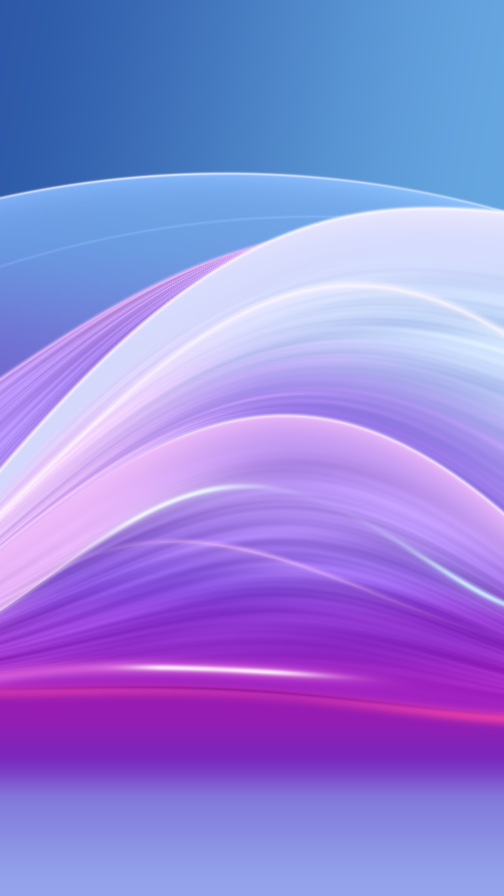
This background is drawn by a WebGL 1 fragment shader. Its source:

```glsl
precision highp float;
// Translucent silk waves: a blue sky, a glassy dome, and nested ribbons above a violet floor.
// Each ribbon is bounded by a smooth curve through five heights; shading follows the
// distance below that curve, with stretched gradient noise running along the folds.
#define FIBER_FREQ 13.0
#define FIBER_GAIN 0.23
#define RIM_WIDTH 0.0022
#define RIM_GAIN 0.75
#define HAZE_GAIN 0.55
#define FLOOR_FADE 0.122

uniform vec2 u_resolution;

const vec3 WHITE = vec3(1.0, 0.97, 1.0);
const vec3 PINK = vec3(0.94, 0.74, 0.98);
const vec3 ICE = vec3(0.77, 0.89, 0.99);
const vec3 LILAC = vec3(0.67, 0.53, 0.93);
const vec3 VIOLET = vec3(0.47, 0.27, 0.84);
const vec3 MAGENTA = vec3(0.63, 0.14, 0.76);

vec2 hashGradient(vec2 cell) {
  float h = fract(sin(dot(cell, vec2(127.1, 311.7))) * 4375.85);
  return vec2(cos(6.2832 * h), sin(6.2832 * h));
}

float gradientNoise(vec2 p) {
  vec2 i = floor(p), f = fract(p);
  vec2 u = f * f * f * (f * (f * 6.0 - 15.0) + 10.0);
  float a = dot(hashGradient(i), f);
  float b = dot(hashGradient(i + vec2(1, 0)), f - vec2(1, 0));
  float c = dot(hashGradient(i + vec2(0, 1)), f - vec2(0, 1));
  float d = dot(hashGradient(i + 1.0), f - 1.0);
  return mix(mix(a, b, u.x), mix(c, d, u.x), u.y);
}

// Fine strands: x runs along the fold, t across it.
float fibers(float x, float t) {
  float sum = 0.0, gain = 1.0, freq = FIBER_FREQ;
  for (int i = 0; i < 3; i++) {
    sum += gain * gradientNoise(vec2(x * 1.7 + float(i) * 5.3, t * freq + x * 2.0));
    gain *= 0.6;
    freq *= 2.1;
  }
  return sum;
}

// Polynomial through heights at x = 0, 1/4, 1/2, 3/4 (k) and 1 (last).
float curve(float x, vec4 k, float last) {
  float s = x * 4.0;
  vec4 d1 = vec4(k.yzw, last) - k;
  vec3 d2 = d1.yzw - d1.xyz;
  vec2 d3 = d2.yz - d2.xy;
  float cubic = d3.x + (s - 3.0) / 4.0 * (d3.y - d3.x);
  return k.x + s * (d1.x + (s - 1.0) / 2.0 * (d2.x + (s - 2.0) / 3.0 * cubic));
}

// Approximate distance below the curve, in canvas heights.
float below(vec2 p, vec4 k, float last) {
  float y = curve(p.x, k, last);
  float slope = (curve(p.x + 0.01, k, last) - y) / 0.01 * u_resolution.y / u_resolution.x;
  return (y - p.y) * inversesqrt(1.0 + slope * slope);
}

float cover(float d) { return smoothstep(-0.7, 0.7, d * u_resolution.y); }
float bell(float d, float width) { return exp(-d * d / (width * width)); }
float inner(float d, float width) { return exp(-max(d, 0.0) / width); }

void main() {
  vec2 p = gl_FragCoord.xy / u_resolution;
  float x = p.x, y = p.y;
  float dome = below(p, vec4(0.779, 0.801, 0.806, 0.794), 0.764);
  float back = below(p, vec4(0.577, 0.665, 0.724, 0.746), 0.740);
  float veil = below(p, vec4(0.475, 0.622, 0.721, 0.764), 0.763);
  float fold = below(p, vec4(0.427, 0.560, 0.656, 0.681), 0.629);
  float front = below(p, vec4(0.385, 0.483, 0.534, 0.516), 0.427);
  float crease = below(p, vec4(0.318, 0.415, 0.457, 0.409), 0.326);
  float lower = below(p, vec4(0.320, 0.391, 0.385, 0.337), 0.288);
  float gleam = below(p, vec4(0.245, 0.255, 0.251, 0.241), 0.225);
  float ground = below(p, vec4(0.227, 0.229, 0.225, 0.212), 0.198);

  // Sky
  vec3 color = mix(vec3(0.17, 0.34, 0.65), vec3(0.40, 0.65, 0.88), smoothstep(-0.1, 1.1, x + 0.35 * (1.0 - y)));

  // Glass dome
  vec3 glass = mix(vec3(0.45, 0.42, 0.82), vec3(0.41, 0.60, 0.88), smoothstep(0.57, 0.75, y));
  glass = mix(glass, vec3(0.48, 0.71, 0.92), 0.6 * x) + 0.10 * inner(dome, 0.02);
  glass += 0.05 * bell(dome - 0.075 + 0.05 * x, 0.0015);
  color = mix(color, glass, cover(dome));
  color = mix(color, WHITE, RIM_GAIN * bell(dome, 0.0015) * (0.55 + 0.45 * bell(x - 0.3, 0.4)));

  // Pink ribbon behind the veil
  float span = back / max(back - veil, 0.001);
  vec3 ribbon = mix(vec3(0.54, 0.41, 0.87), PINK, 0.75 * inner(back, 0.027));
  ribbon = mix(ribbon, LILAC + 0.06, 0.7 * (1.0 - smoothstep(0.0, 0.25, x)));
  ribbon += FIBER_GAIN * 0.6 * fibers(x, span * 0.7);
  color = mix(color, ribbon, cover(back));
  color = mix(color, PINK, 0.6 * bell(back, RIM_WIDTH));

  // Pale veil, strands interpolate from its rim to the front ribbon
  span = clamp(veil / max(veil - front, 0.001), 0.0, 1.0);
  float strands = fibers(x, span);
  vec3 silk = mix(vec3(0.83, 0.85, 0.99), vec3(0.62, 0.49, 0.92), smoothstep(0.38, 1.0, span + 0.25 * strands));
  silk = mix(silk, PINK, 0.75 * (1.0 - smoothstep(0.08, 0.55, x)) * smoothstep(0.1, 0.5, span));
  silk = mix(silk, ICE, 0.75 * bell(span - 0.52, 0.23) * smoothstep(0.3, 1.0, x));
  silk = mix(silk, WHITE, HAZE_GAIN * inner(veil, 0.022) * smoothstep(0.1, 0.9, x));
  silk += FIBER_GAIN * strands * smoothstep(0.12, 0.65, span) * vec3(0.9, 0.9, 0.4);
  silk = mix(silk, WHITE, 0.55 * bell(fold, 0.004) + 0.28 * inner(fold, 0.022) * cover(fold));
  color = mix(color, silk, cover(veil));
  color = mix(color, WHITE, RIM_GAIN * bell(veil, RIM_WIDTH));

  // Front ribbon, lilac at the crest and magenta at the base
  span = clamp(front / max(front - ground, 0.001), 0.0, 1.0);
  strands = fibers(x + 3.0, span);
  vec3 body = mix(MAGENTA, vec3(0.55, 0.19, 0.80), smoothstep(0.23, 0.30, y));
  body = mix(body, VIOLET, smoothstep(0.28, 0.36, y - 0.02 * x));
  body = mix(body, LILAC, smoothstep(0.34, 0.47, y + 0.05 * x));
  float left = 1.0 - smoothstep(0.1, 0.6, x);
  body = mix(body, PINK, 0.85 * left * (1.0 - cover(crease)));
  body = mix(body, PINK, 0.9 * inner(front, 0.032));
  body += FIBER_GAIN * 0.65 * strands * smoothstep(0.05, 0.3, span) * (1.0 - smoothstep(0.65, 1.0, span));
  color = mix(color, body, cover(front));
  color = mix(color, WHITE, RIM_GAIN * 0.8 * bell(front, RIM_WIDTH) * smoothstep(0.1, 0.5, x));

  // Bright creases inside the front ribbon
  float shine = bell(x - 0.36, 0.16) + bell(x - 0.95, 0.17) + 0.35 * left;
  color = mix(color, mix(WHITE, ICE, x), min(shine, 1.0) * (0.8 * bell(crease, 0.0032) + 0.22 * bell(crease, 0.014)));
  color = mix(color, PINK, (0.5 * bell(lower, 0.0028) + 0.18 * inner(lower, 0.018) * cover(lower)) * bell(x - 0.52, 0.28));
  float spark = bell(x - 0.34, 0.09) + bell(x - 0.52, 0.12);
  color = mix(color, vec3(0.93, 0.45, 0.88), bell(gleam, 0.008) * 0.6 * (1.0 - smoothstep(0.5, 0.85, x)));
  color = mix(color, WHITE, min(spark, 1.0) * 0.9 * bell(gleam, 0.0032));

  // Floor and its warm horizon
  vec3 base = mix(vec3(0.47, 0.16, 0.74), vec3(0.59, 0.11, 0.70), smoothstep(0.14, 0.21, y));
  vec3 mist = mix(vec3(0.58, 0.64, 0.92), vec3(0.51, 0.48, 0.86), smoothstep(0.0, FLOOR_FADE, y));
  base = mix(mist, base, smoothstep(FLOOR_FADE - 0.022, FLOOR_FADE + 0.038, y));
  color = mix(color, base, smoothstep(-0.004, 0.004, ground));
  float ends = 0.35 + 0.5 * smoothstep(0.55, 1.0, x) + 0.2 * left;
  color = mix(color, vec3(0.92, 0.25, 0.66), ends * bell(ground, 0.007));
  color = mix(color, vec3(0.50, 0.05, 0.48), 0.5 * bell(ground + 0.004, 0.0018) * bell(x - 0.45, 0.4));
  gl_FragColor = vec4(clamp(color, 0.0, 1.0), 1.0);
}
```
